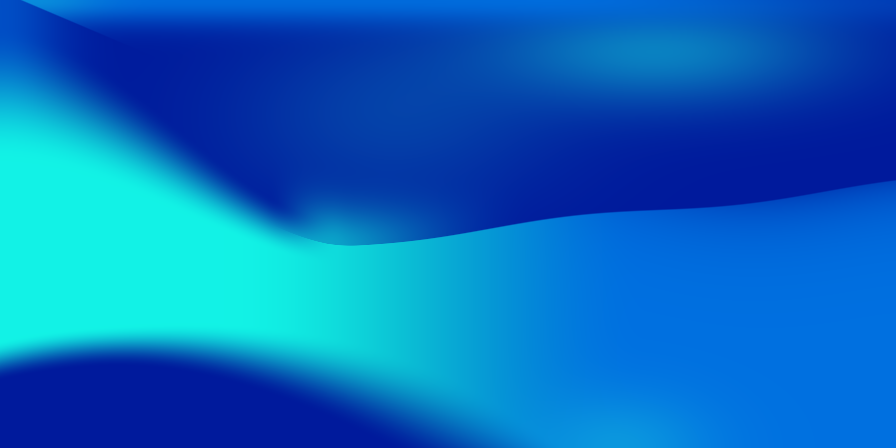
A WebGL 1 fragment shader for this background:

```glsl
precision highp float;
// Flowing blue and cyan gradient: a bright wave under a navy sky, with a dark mound below.
// Each layer is a colour blended by the signed height above a curve, or by a
// gaussian glow. Coordinates run from 0 to 1 on both axes.
uniform vec2 u_resolution;

const vec3 NAVY = vec3(0.0, 0.10, 0.61);
const vec3 HAZE = vec3(0.02, 0.28, 0.67);
const vec3 TEAL = vec3(0.04, 0.54, 0.77);
const vec3 BLUE = vec3(0.0, 0.44, 0.88);
const vec3 SKY = vec3(0.05, 0.63, 0.87);
const vec3 CYAN = vec3(0.07, 0.95, 0.90);

const float RIDGE_LOW = 0.450;    // lowest point of the wave crest
const float RIDGE_START = 0.365;  // where the crest turns crisp
const float LEFT_RISE = 0.34;     // how far the crest climbs on the left
const float HALO_HEIGHT = 0.09;   // cyan light above the crest
const float TOP_BAND = 0.055;     // depth of the blue band at the top
const float MOUND_TOP = 0.228;

// Elliptical gaussian light
float glow(vec2 p, vec2 center, vec2 radius) {
  vec2 d = (p - center) / radius;
  return exp(-dot(d, d));
}

// One below the curve, zero above it
float below(float height, float softness) {
  return 1.0 - smoothstep(-softness, softness, height);
}

// Wave crest: a steep left shoulder, then a gently rippled rise
float ridge(float x) {
  float d = max(x - RIDGE_START, 0.0);
  float shoulder = LEFT_RISE * (1.0 - smoothstep(0.0, 0.40, x));
  return RIDGE_LOW + shoulder + 0.22 * d - 0.008 * sin(17.0 * d);
}

vec3 upperColor(vec2 p, float edge) {
  vec3 color = mix(NAVY, HAZE, 0.85 * glow(p, vec2(0.44, 0.74), vec2(0.18, 0.20)));
  color = mix(color, TEAL, 0.92 * glow(p, vec2(0.73, 0.885), vec2(0.20, 0.12)));
  color = mix(color, BLUE, 0.6 * glow(p, vec2(0.0, p.y), vec2(0.07, 1.0)));

  // Blue band along the top, cut by a diagonal fold in the left corner
  float fold = 1.0 - below(p.y - 1.02 + 0.85 * p.x, edge);
  float depth = (1.0 - p.y) / TOP_BAND;
  float band = exp(-depth * depth) * (1.0 - 0.6 * smoothstep(0.6, 1.0, p.x));
  vec3 bandColor = mix(BLUE, SKY, 0.7 * glow(p, vec2(0.04, 1.0), vec2(0.07, 0.06)));
  return mix(color, bandColor, 0.92 * band * fold);
}

vec3 waveColor(vec2 p, float height) {
  float t = smoothstep(0.25, 0.72, p.x);
  vec3 color = mix(CYAN, BLUE, t);
  color.b -= 0.24 * t * (1.0 - t);

  // Shade beneath the right crest, and light rising from the lower edge
  float shade = exp(min(height, 0.0) / 0.07) * smoothstep(0.55, 0.95, p.x);
  color = mix(color, NAVY, 0.55 * shade);
  return mix(color, SKY, 0.8 * glow(p, vec2(0.69, 0.0), vec2(0.10, 0.12)));
}

// Wave coverage: blurred on the left, crisp with a halo on the right
float waveCover(float x, float height, float edge) {
  float blur = mix(0.15, 0.05, smoothstep(0.0, 0.37, x));
  float rise = height / HALO_HEIGHT;
  float halo = 0.75 * exp(-rise * rise) * (1.0 - smoothstep(0.33, 0.60, x));
  float crisp = max(below(height, edge), halo);
  return mix(below(height, blur), crisp, smoothstep(0.30, 0.38, x));
}

void main() {
  vec2 p = gl_FragCoord.xy / u_resolution;
  float edge = 1.0 / u_resolution.y;
  float height = p.y - ridge(p.x);

  vec3 color = upperColor(p, edge);
  color = mix(color, waveColor(p, height), waveCover(p.x, height, edge));

  // Dark mound, blurring more towards its right foot
  float offset = p.x - 0.15;
  float mound = MOUND_TOP - 1.5 * offset * offset;
  float moundBlur = mix(0.045, 0.12, smoothstep(0.1, 0.55, p.x));
  color = mix(color, NAVY, below(p.y - mound, moundBlur));

  gl_FragColor = vec4(color, 1.0);
}
```
